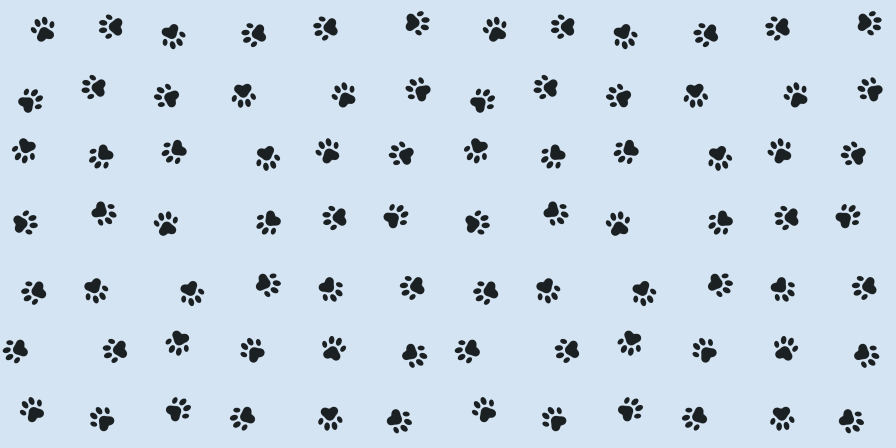
This pattern is drawn by a Shadertoy shader. Its source:

```glsl
// Scattered dark paw prints on a pale blue ground, each turned at random.
// A jittered grid of 6 by 7 cells repeats as one tile; every cell holds one
// paw built from ellipses and a smoothly blended pad.

const vec3 GROUND = vec3(0.833, 0.893, 0.95);
const vec3 INK = vec3(0.105, 0.125, 0.138);
const vec2 GRID = vec2(6.0, 7.0);       // cells in one tile
const vec2 TILE = vec2(1.009, 1.0);     // tile size in canvas heights
const vec2 JITTER = vec2(0.38, 0.34);   // spread of centres, in cells
const float PAW_RADIUS = 0.0268;        // in canvas heights
const float TAU = 6.2831853;

vec3 hash32(vec2 p) {
    vec3 q = fract(p.xyx * vec3(0.1031, 0.1030, 0.0973));
    q += dot(q, q.yxz + 33.33);
    return fract((q.xxy + q.yzz) * q.zyx);
}

vec2 rotate(vec2 p, float angle) {
    float c = cos(angle), s = sin(angle);
    return vec2(c * p.x - s * p.y, s * p.x + c * p.y);
}

float smoothMin(float a, float b, float k) {
    float h = max(k - abs(a - b), 0.0) / k;
    return min(a, b) - 0.25 * h * h * k;
}

// Approximate distance to an ellipse with the given radii
float ellipseDist(vec2 p, vec2 radii) {
    float k0 = max(length(p / radii), 0.001);
    float k1 = max(length(p / (radii * radii)), 0.001);
    return k0 * (k0 - 1.0) / k1;
}

// Upright paw of about unit radius, mirrored about the y axis
float pawDist(vec2 p) {
    vec2 side = vec2(abs(p.x), p.y);
    vec2 softSide = vec2(sqrt(p.x * p.x + 0.01), p.y);

    // Pad: an upper ball blended with two lower lobes
    float ball = length(p - vec2(0.0, -0.22)) - 0.41;
    float lobe = length(softSide - vec2(0.38, -0.58)) - 0.35;
    float pad = smoothMin(ball, lobe, 0.3);

    // Toes: tall inner pair, smaller outer pair leaning outwards
    float inner = ellipseDist(rotate(side - vec2(0.31, 0.66), 0.12), vec2(0.23, 0.34));
    float outer = ellipseDist(rotate(side - vec2(0.79, 0.18), 0.45), vec2(0.20, 0.29));
    return min(pad, min(inner, outer));
}

// Distance to the paw in the cell around uv, in canvas heights
float scatterDist(vec2 uv) {
    vec2 cellSize = TILE / GRID;
    vec2 cell = uv / cellSize;
    vec3 rnd = hash32(mod(floor(cell), GRID) + 17.0);
    vec2 centre = 0.5 + (rnd.xy - 0.5) * JITTER;
    vec2 local = (fract(cell) - centre) * cellSize / PAW_RADIUS;
    return pawDist(rotate(local, rnd.z * TAU)) * PAW_RADIUS;
}

void mainImage(out vec4 fragColor, in vec2 fragCoord) {
    vec2 uv = fragCoord / iResolution.y;
    float d = scatterDist(uv + vec2(0.018, 0.0));
    float edge = 0.65 / iResolution.y;
    float cover = 1.0 - smoothstep(-edge, edge, d);
    fragColor = vec4(mix(GROUND, INK, cover), 1.0);
}
```
